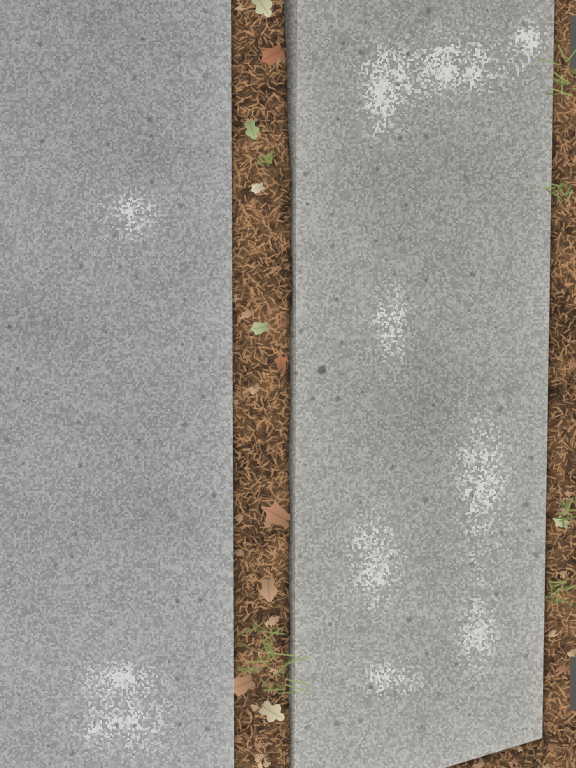
Write a WebGL 2 fragment shader that draws this texture.

```glsl
#version 300 es
precision highp float;
// Two weathered concrete slabs split by a strip of needle litter, leaves and grass.
#define GRAIN_SCALE 330.0
#define GRAIN_DEPTH 0.14
#define SPOT_SCALE 24.0
#define NEEDLE_SCALE 84.0
#define NEEDLE_WIDTH 0.0007
#define BLADES 14
#define CONCRETE vec3(.612, .605, .583)
#define SOIL_DARK vec3(.21, .165, .13)
#define SOIL_MID vec3(.45, .34, .24)
#define NEEDLE_LIGHT vec3(.74, .57, .41)
uniform vec2 u_resolution;
out vec4 fragColor;

// Pale scuffs: centre and radii
const vec4 SCUFFS[11] = vec4[11](
  vec4(.59,.915,.075,.04), vec4(.5,.88,.03,.06), vec4(.51,.577,.022,.055),
  vec4(.488,.27,.035,.06), vec4(.622,.18,.025,.055), vec4(.505,.115,.04,.025),
  vec4(.628,.37,.035,.09), vec4(.17,.72,.035,.03), vec4(.16,.06,.06,.04),
  vec4(.155,.12,.05,.02), vec4(.69,.95,.02,.03));
// Dark stains: centre and radii
const vec4 STAINS[6] = vec4[6](
  vec4(.07,.57,.07,.035), vec4(.17,.33,.1,.04), vec4(.21,.8,.08,.04),
  vec4(.56,.47,.07,.08), vec4(.58,.78,.09,.06), vec4(.5,.095,.035,.006));
// Leaves: centre, size and tint (0 green, 0.5 cream, 1 russet)
const vec4 LEAVES[11] = vec4[11](
  vec4(.328,.831,.014,.1), vec4(.335,.755,.01,.5), vec4(.338,.573,.013,.25),
  vec4(.361,.329,.021,.9), vec4(.354,.928,.017,1), vec4(.366,.528,.012,1),
  vec4(.342,.993,.018,.4), vec4(.35,.232,.017,.8), vec4(.314,.108,.019,.85),
  vec4(.354,.073,.019,.55), vec4(.731,.32,.011,.4));
// Grass clumps: centre and spread
const vec3 CLUMPS[7] = vec3[7](
  vec3(.346,.155,.055), vec3(.362,.12,.045), vec3(.735,.9,.04), vec3(.728,.752,.025),
  vec3(.741,.325,.032), vec3(.726,.23,.03), vec3(.348,.79,.015));

vec2 hash2(vec2 p) {
  vec3 q = fract(p.xyx * vec3(.1031, .1030, .0973));
  q += dot(q, q.yzx + 33.33);
  return fract((q.xx + q.yz) * q.zy);
}
float cover(float d) { float px = .8 / u_resolution.y; return 1. - smoothstep(-px, px, d); }
float segment(vec2 p, vec2 a, vec2 v) {
  return length(p - a - v * clamp(dot(p - a, v) / dot(v, v), 0., 1.));
}
float blob(vec2 p, vec4 b) { vec2 d = (p - b.xy) / b.zw; return exp(-dot(d, d)); }
// Nearest feature distance and its random value
vec2 cellular(vec2 p) {
  vec2 best = vec2(9, 0);
  for (int k = 0; k < 9; k++) {
    vec2 id = floor(p) + vec2(k % 3 - 1, k / 3 - 1);
    float d = length(id + .15 + .7 * hash2(id) - p);
    if (d < best.x) best = vec2(d, hash2(id + 71.).x);
  }
  return best;
}
float waves(vec2 p) {
  float sum = 0., amp = .5;
  for (int k = 0; k < 5; k++, amp *= .65) {
    p = mat2(.8, .6, -.6, .8) * p * 1.7 + sin(p.yx * 1.3) + 1.7;
    sum += amp * sin(p.x) * cos(p.y);
  }
  return sum;
}
vec3 concrete(vec2 p, float rim) {
  float mottle = waves(p * vec2(9, 13)), patchy = waves(p * 55.), scuff = 0., stain = 0.;
  for (int i = 0; i < 11; i++) scuff += blob(p + .004 * patchy, SCUFFS[i]);
  for (int i = 0; i < 6; i++) stain += blob(p + .008 * mottle, STAINS[i]);
  // Pale rims, brighter foot, cool left slab
  vec3 col = CONCRETE + .022 * mottle + .05 * exp(-rim / .035) - .04 * stain;
  col += .03 * (1. - smoothstep(0., .45, p.y)) - .025 * smoothstep(.75, 1., p.y);
  if (p.x < .34) col += vec3(-.012, -.004, .012);
  // Grain and flaked scuffs
  vec2 grain = cellular(p * GRAIN_SCALE);
  col += GRAIN_DEPTH * (grain.y - .5) + .06 * (.45 - grain.x);
  float flake = smoothstep(0., .7, scuff * (.8 + .5 * patchy) + .9 * grain.y - .85);
  col = mix(col + .035 * min(scuff, 1.), vec3(.87), .75 * flake);
  // Scattered damp spots and one large one
  vec2 id = floor(p * SPOT_SCALE), r = hash2(id + 19.);
  float spot = length(fract(p * SPOT_SCALE) - .2 - .6 * hash2(id)) / SPOT_SCALE;
  col *= 1. - .2 * step(.5, r.x) * (1. - smoothstep(.2, 1., spot / (.002 + .004 * r.y)));
  return col * (1. - .35 * (1. - smoothstep(.003, .008, length(p - vec2(.419, .518)))));
}
vec3 litter(vec2 p) {
  float clump = waves(p * 24.), fine = waves(p * 130.);
  vec3 col = mix(SOIL_DARK, SOIL_MID, clamp(.6 + .6 * clump + .6 * fine, 0., 1.));
  for (int k = 0; k < 27; k++) {
    float layer = float(k / 9), scale = NEEDLE_SCALE * (1. + .4 * layer);
    vec2 id = floor(p * scale) + vec2(k % 3 - 1, k / 3 % 3 - 1), r = hash2(id + 91. + 13. * layer);
    vec2 dir = vec2(cos(6.3 * r.x), sin(6.3 * r.x)) / scale;
    float d = segment(p, (id + hash2(id + 37. * layer)) / scale - .5 * dir, dir);
    vec3 tone = mix(SOIL_DARK, NEEDLE_LIGHT, clamp(r.y + .2 + .3 * clump, 0., 1.));
    col = mix(col, tone, .85 * cover(d - NEEDLE_WIDTH * (.6 + r.y)));
  }
  // Ragged leaf chips, denser near the foot
  vec2 chip = cellular(p * vec2(44, 58) + .35 * fine);
  float rare = .92 - .2 * (1. - smoothstep(.08, .28, p.y));
  vec3 tone = mix(vec3(.60, .43, .34), vec3(.74, .64, .51), fract(chip.y * 37.));
  return mix(col, tone * (1. + .2 * fine), step(rare, chip.y) * cover((chip.x - .28) / 50.));
}
vec3 addLeaf(vec2 p, vec4 leaf, vec3 col) {
  float turn = 6.3 * hash2(leaf.xy * 900.).x, c = cos(turn), s = sin(turn);
  vec2 q = mat2(c, s, -s, c) * (p - leaf.xy) / leaf.z * vec2(.85, 1.25);
  float edge = .74 + .13 * cos(5. * atan(q.y, q.x)) + .08 * sin(q.x * 11. + turn);
  vec3 tint = mix(vec3(.60, .67, .46), vec3(.82, .80, .68), min(leaf.w * 2., 1.));
  tint = mix(tint, vec3(.68, .46, .34), max(leaf.w * 2. - 1., 0.));
  tint *= .95 + .15 * q.x - .15 * exp(-abs(q.y) * 18.);
  return mix(col, tint, cover((length(q) - edge) * leaf.z));
}
vec3 addBlade(vec2 p, vec3 clump, vec2 seed, vec3 col) {
  vec2 r = hash2(seed + 29.), root = clump.xy + (hash2(seed) - .5) * clump.z * vec2(.8, 1.2);
  float angle = mix(-.4, 3.5, r.x), reach = clump.z * (.25 + .4 * r.y);
  float d = segment(p, root, reach * vec2(cos(angle), sin(angle))) - .0011;
  return mix(col, mix(vec3(.36, .42, .22), vec3(.60, .68, .42), r.y), .85 * cover(d));
}
void main() {
  vec2 p = gl_FragCoord.xy / u_resolution * vec2(.75, 1);
  // Slab outlines
  float side = mix(.377, .371, smoothstep(.75, 1., p.y)) + .0008 * sin(p.y * 43.);
  side += .003 * blob(p, vec4(p.x, .67, 1, .13));
  float top = .383 + .003 * p.y, left = p.x - .305 + .004 * p.y;
  float right = max(top - p.x, p.x - .7055 - .0165 * p.y);
  right = max(right, ((p.x - .579) * .305 - p.y) * .956);
  // Shaded litter, far stones and leaves
  float gap = min(abs(left), min(abs(side - p.x), abs(right)));
  vec3 col = litter(p) * (1. - .45 * exp(-gap / .005));
  vec2 stone = abs(p - vec2(.757, p.y > .5 ? .945 : .11)) - vec2(.015, .035);
  col = mix(col, vec3(.36, .35, .33), cover(max(stone.x, stone.y)));
  for (int i = 0; i < 11; i++) col = addLeaf(p, LEAVES[i], col);
  // Side face, slab tops and grass
  vec3 slab = concrete(p, min(abs(left), abs(right)));
  col = mix(col, slab * mix(.5, .85, smoothstep(side, top, p.x)), cover(max(side - p.x, p.x - top)));
  col = mix(col, slab, cover(min(left, right)));
  for (int k = 0; k < 7 * BLADES; k++) col = addBlade(p, CLUMPS[k / BLADES], vec2(k, k % 13), col);
  fragColor = vec4(clamp(col, 0., 1.), 1);
}
```
